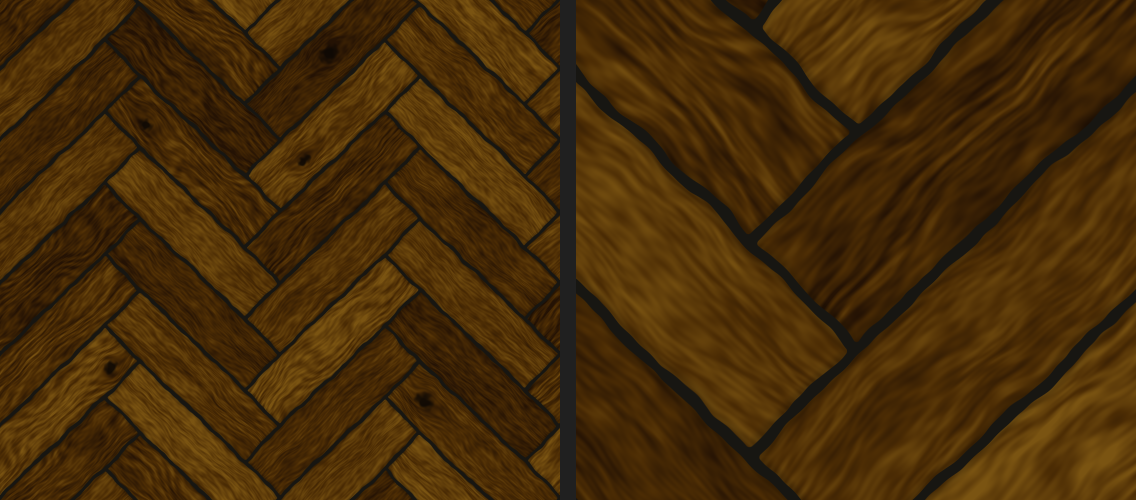
Left: the whole. Right: its middle third, enlarged.
Give the GLSL for this texture, as a Shadertoy shader.

```glsl
// Seamless herringbone parquet of dark oak planks with grain, knots and black joints.

const vec2  CELLS       = vec2(16.0, 14.0); // half plank widths across and down
const float PLANK_RATIO = 4.0;              // plank length over plank width
const float BOW         = 0.10;             // slow sway of the zigzag
const float WOBBLE      = 0.045;            // hand-cut unevenness of the joints
const vec2  WOBBLE_GRID = vec2(26.0, 23.0);
const float JOINT_HALF  = 0.034;            // half joint width, in plank widths
const float CORNER      = 0.06;             // corner rounding of a plank
const float TONE_RANGE  = 0.52;             // brightness spread between planks
const float FIBRE       = 0.22;
const float BANDS       = 0.24;
const float BLOTCH      = 0.14;
const float RINGS       = 0.13;
const float KNOT_EVERY  = 6.0;              // one plank in this many has a knot
const vec3  WOOD_DARK   = vec3(0.14, 0.07, 0.015);
const vec3  WOOD_MID    = vec3(0.30, 0.175, 0.016);
const vec3  WOOD_LIGHT  = vec3(0.48, 0.33, 0.07);
const vec3  KNOT_COLOR  = vec3(0.05, 0.03, 0.015);
const vec3  JOINT_COLOR = vec3(0.09, 0.085, 0.07);
const vec2  NO_WRAP     = vec2(512.0);      // period larger than any plank needs
const float TAU         = 6.28318;

vec2 hash2(vec2 p) {
    vec3 q = fract(p.xyx * vec3(0.1031, 0.1030, 0.0973));
    q += dot(q, q.yzx + 33.33);
    return fract((q.xx + q.yz) * q.zy);
}

float gradientAt(vec2 cell, vec2 offset, vec2 period) {
    float angle = TAU * hash2(floor(mod(cell + 0.5, period))).x;
    return dot(vec2(cos(angle), sin(angle)), offset);
}

// Gradient noise, about -1 to 1, repeating after a whole period
float noise(vec2 p, vec2 period) {
    vec2 i = floor(p), f = p - i;
    vec2 s = f * f * f * (f * (f * 6.0 - 15.0) + 10.0);
    vec2 e = vec2(1.0, 0.0);
    float low  = mix(gradientAt(i, f, period), gradientAt(i + e, f - e, period), s.x);
    float high = mix(gradientAt(i + e.yx, f - e.yx, period), gradientAt(i + 1.0, f - 1.0, period), s.x);
    return 1.4 * mix(low, high, s.y);
}

// Wood colour at q: x runs along the plank, y across it
vec3 wood(vec2 q, vec2 id) {
    float index = 7.0 * floor(id.x / 4.0) + floor(id.y / 2.0);
    float tone  = mod(index * 11.0 + 0.5, 28.0) / 28.0;
    vec2 seed   = floor(90.0 * hash2(id + 3.0)) + 0.37;
    vec2 rnd    = hash2(id + 41.0);

    // Knot: fibres part around it
    float knotted = step(mod(index + 5.5, KNOT_EVERY), 1.0);
    vec2 centre   = vec2(0.5 + 3.0 * rnd.x, 0.3 + 0.4 * rnd.y);
    float radius  = mix(0.07, 0.17, hash2(id + 17.0).y);
    float d       = length((q - centre) * vec2(0.7, 1.0));
    float pull    = knotted * exp(-d * d / (4.0 * radius * radius));
    float bend    = noise(q * vec2(0.7, 1.6) + seed, NO_WRAP);
    float across  = (q.y - centre.y) * (1.0 - pull) + 0.12 * bend;

    // Grain layers
    float fibre  = noise(vec2(q.x * 5.0, across * 26.0) + seed, NO_WRAP);
    float bands  = noise(vec2(q.x * 0.6, across * 10.0) + seed.yx, NO_WRAP);
    float blotch = noise(q * vec2(1.5, 2.5) + seed.yx + 9.0, NO_WRAP);
    float rings  = sin(TAU * (across * 6.0 + 2.2 * bend)) * smoothstep(0.3, 1.0, rnd.y);

    float t = 0.5 + TONE_RANGE * (tone - 0.5) + FIBRE * fibre + BANDS * bands
            + BLOTCH * blotch + RINGS * rings - 0.3 * pull;
    t = clamp(t, 0.0, 1.0);
    vec3 color = t < 0.5 ? mix(WOOD_DARK, WOOD_MID, 2.0 * t)
                         : mix(WOOD_MID, WOOD_LIGHT, 2.0 * t - 1.0);
    float ragged = d + 0.05 * noise(q * 9.0 + seed, NO_WRAP);
    float core = knotted * (1.0 - smoothstep(0.35 * radius, 1.1 * radius, ragged));
    return mix(color, KNOT_COLOR, 0.9 * core);
}

void mainImage(out vec4 fragColor, in vec2 fragCoord) {
    vec2 uv = fragCoord / iResolution.xy;

    // Grid with swaying, uneven joints
    vec2 g = vec2(uv.x, 1.0 - uv.y) * CELLS;
    g.y -= 0.02 + BOW * cos(TAU * (g.x - 3.5) / (2.0 * PLANK_RATIO));
    g += WOBBLE * vec2(noise(uv * WOBBLE_GRID, WOBBLE_GRID),
                       noise(uv * WOBBLE_GRID + vec2(7.4, 11.6), WOBBLE_GRID));
    g.x -= PLANK_RATIO;

    // Herringbone: diagonal steps alternate falling and rising planks
    vec2 p = 0.5 * vec2(g.x + g.y, g.y - g.x);
    vec2 cell = floor(p);
    float k = mod(cell.x - cell.y, 2.0 * PLANK_RATIO);
    bool falling = k < PLANK_RATIO;
    vec2 start = cell - (falling ? vec2(k, 0.0) : vec2(0.0, 2.0 * PLANK_RATIO - 1.0 - k));
    vec2 q = falling ? p - start : (p - start).yx;
    vec2 id = floor(mod(vec2(start.x - start.y, start.x + start.y) + 0.5, CELLS));

    // Distance inward from the rounded plank outline
    vec2 halfSize = 0.5 * vec2(PLANK_RATIO, 1.0);
    vec2 b = abs(q - halfSize) - halfSize + CORNER;
    float inward = CORNER - length(max(b, 0.0)) - min(max(b.x, b.y), 0.0);
    inward += 0.012 * noise(q * 6.0 + 20.0 * hash2(id), NO_WRAP);

    float pixel = 0.5 * length(CELLS / iResolution.xy);
    float plank = smoothstep(JOINT_HALF - 0.7 * pixel, JOINT_HALF + 0.7 * pixel, inward);
    float bevel = mix(0.82, 1.0, smoothstep(JOINT_HALF, JOINT_HALF + 0.07, inward));
    fragColor = vec4(mix(JOINT_COLOR, wood(q, id) * bevel, plank), 1.0);
}
```
